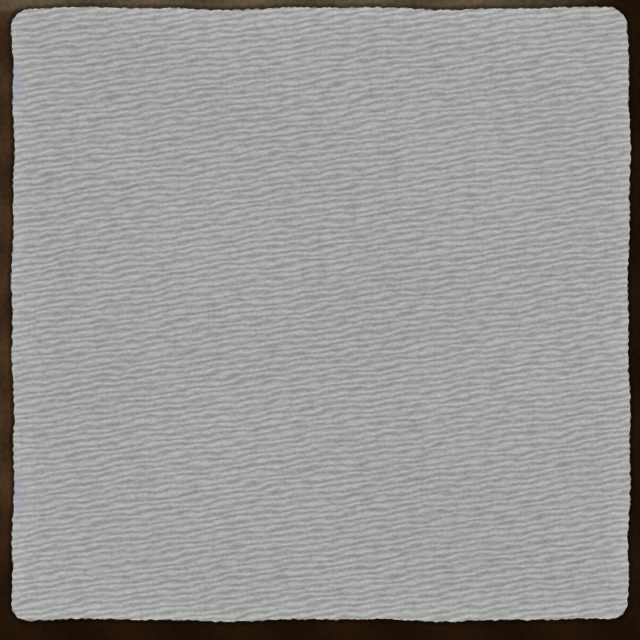
Reproduce this texture procedurally as a WebGL 1 fragment shader.

```glsl
precision highp float;
uniform vec2 u_resolution;

vec2 hash2(vec2 p) {
  return fract(sin(vec2(dot(p, vec2(127.1, 311.7)), dot(p, vec2(269.5, 183.3)))) * 43758.55);
}

// Distance to the nearest scattered point
float cellular(vec2 p) {
  vec2 cell = floor(p), f = fract(p);
  float nearest = 2.0;
  for (int y = -1; y <= 1; y++) {
    for (int x = -1; x <= 1; x++) {
      vec2 o = vec2(float(x), float(y));
      vec2 r = o + hash2(cell + o) - f;
      nearest = min(nearest, dot(r, r));
    }
  }
  return sqrt(nearest);
}

float roundedBox(vec2 p, vec2 halfSize, float radius) {
  vec2 q = abs(p) - halfSize + radius;
  return length(max(q, 0.0)) + min(max(q.x, q.y), 0.0) - radius;
}

// Broken, gently wandering ridges, about -1 to 1
float ridges(vec2 uv) {
  vec2 q = mat2(0.99, -0.14, 0.14, 0.99) * uv;
  float bend = 0.9 * sin(q.x * 23.0 + 2.0 * sin(q.y * 17.0))
             + 0.7 * sin(q.x * 61.0 + q.y * 43.0 + 1.5 * sin(q.y * 71.0));
  float breaks = cellular(q * vec2(32.0, 72.0));
  float wave = sin(q.y * 660.0 + bend + 3.2 * breaks);
  float grain = cellular(q * vec2(45.0, 125.0) + 9.0);
  return 0.75 * wave + 1.0 * (0.45 - grain);
}

vec3 clothColor(vec2 uv, float edge) {
  float fine = cellular(uv * vec2(150.0, 190.0)) - 0.45;
  float drift = sin(uv.x * 9.0 + 2.0 * sin(uv.y * 7.0)) * sin(uv.y * 11.0 + uv.x * 4.0);
  float tone = 0.632 + 0.068 * ridges(uv) - 0.06 * fine + 0.006 * drift;
  tone += 0.04 * exp(edge / 0.018);
  vec3 color = tone * mix(vec3(1.005, 0.995, 0.985), vec3(0.995, 1.005, 0.995), smoothstep(0.56, 0.68, tone));

  // Faint lilac stains by the left edge
  for (int i = 0; i < 2; i++) {
    vec2 d = (uv - vec2(0.026, mix(0.23, 0.865, float(i)))) / vec2(0.012, 0.026);
    color = mix(color, vec3(0.60, 0.60, 0.70), 0.6 * exp(-dot(d, d)));
  }
  return color;
}

// Brown backing: lighter at left and top, nearly black at right and bottom
vec3 backingColor(vec2 uv, float edge) {
  float mottle = sin(uv.x * 37.0 + sin(uv.y * 29.0)) * sin(uv.y * 31.0 + 1.0);
  float left = (1.0 - smoothstep(0.015, 0.035, uv.x)) * smoothstep(0.0, 0.3, uv.y);
  float top = smoothstep(0.975, 0.99, uv.y) * (1.0 - smoothstep(0.8, 1.0, uv.x));
  vec3 color = mix(vec3(0.12, 0.07, 0.03), vec3(0.28, 0.20, 0.13), left * (0.85 + 0.15 * mottle));
  color = mix(color, vec3(0.36, 0.31, 0.24), top * (0.9 + 0.1 * mottle));
  color *= 1.0 + 0.15 * mottle + 0.2 * (0.45 - cellular(uv * 110.0));
  return color * mix(0.6, 1.0, smoothstep(0.0, 0.009, edge));
}

void main() {
  vec2 uv = gl_FragCoord.xy / u_resolution;

  // Uneven, slightly frayed outline
  vec2 wobble = 0.0018 * sin(uv.yx * vec2(14.0, 17.0) + vec2(0.5, 2.0))
              + 0.0009 * sin(uv.yx * vec2(47.0, 39.0));
  float fray = 0.003 * (cellular(uv * 100.0) - 0.45);
  float edge = roundedBox(uv - vec2(0.5015, 0.509) + wobble, vec2(0.4815, 0.478), 0.028) + fray;

  float blur = max(0.0017, 0.8 / u_resolution.y);
  float outside = smoothstep(-blur, blur, edge);
  vec3 color = mix(clothColor(uv, min(edge, 0.0)), backingColor(uv, edge), outside);
  gl_FragColor = vec4(color, 1.0);
}
```
